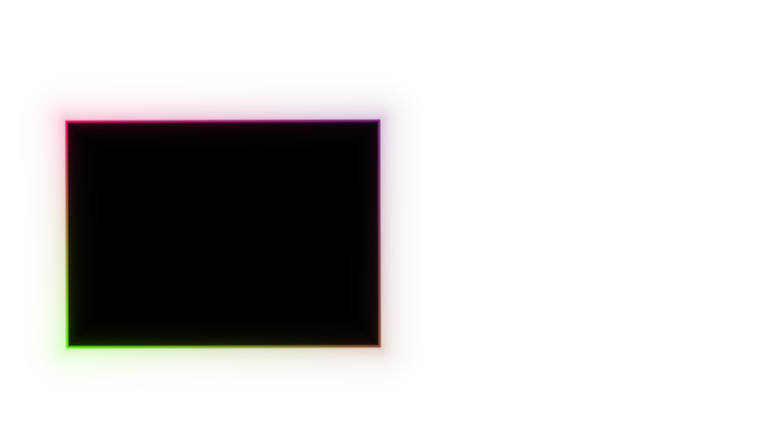
Reproduce this background procedurally as a Shadertoy shader.

```glsl
// A black panel with a thin neon rim on a white ground. A box distance places
// the rim and its soft inner and outer glow; the hue of the light is blended
// between the four corners of the panel.

#define CENTER vec2(0.5165, 0.4583)   // in canvas heights
#define HALF_SIZE vec2(0.3615, 0.2610)
#define TILT 0.003
#define RIM_WIDTH 0.0036
#define OUTER_REACH 0.028
#define INNER_REACH 0.020
#define OUTER_STRENGTH 0.30
#define INNER_STRENGTH 0.24

const vec3 TOP_LEFT     = vec3(0.90, 0.06, 0.38);
const vec3 TOP_RIGHT    = vec3(0.42, 0.12, 0.46);
const vec3 BOTTOM_LEFT  = vec3(0.36, 0.94, 0.02);
const vec3 BOTTOM_RIGHT = vec3(0.56, 0.29, 0.20);
const vec3 GROUND       = vec3(1.0, 1.0, 0.998);

float boxDistance(vec2 p, vec2 halfSize) {
    vec2 q = abs(p) - halfSize;
    return length(max(q, 0.0)) + min(max(q.x, q.y), 0.0);
}

// Blend the four corner lights across the panel
vec3 neonColor(vec2 p) {
    vec2 t = clamp(p / HALF_SIZE * 0.5 + 0.5, 0.0, 1.0);
    vec3 bottom = mix(BOTTOM_LEFT, BOTTOM_RIGHT, t.x);
    vec3 top = mix(TOP_LEFT, TOP_RIGHT, t.x);
    return mix(bottom, top, t.y);
}

void mainImage(out vec4 fragColor, in vec2 fragCoord) {
    float pixel = 1.0 / iResolution.y;
    vec2 p = fragCoord * pixel - CENTER;
    p = vec2(p.x + TILT * p.y, p.y - TILT * p.x);

    float d = boxDistance(p, HALF_SIZE);
    vec3 neon = neonColor(p);

    // Outer light tints the ground, inner light lifts the black
    float halo = OUTER_STRENGTH * exp(-max(d, 0.0) / OUTER_REACH);
    halo *= 1.0 - smoothstep(0.06, 0.14, d);
    vec3 outside = mix(GROUND, neon, halo);
    vec3 inside = neon * INNER_STRENGTH * exp(min(d, 0.0) / INNER_REACH);
    vec3 color = mix(inside, outside, smoothstep(-pixel, pixel, d));

    // Bright rim along the edge
    float rim = 1.0 - smoothstep(0.0, RIM_WIDTH + pixel, abs(d));
    color = mix(color, neon, 0.9 * rim);

    fragColor = vec4(color, 1.0);
}
```
